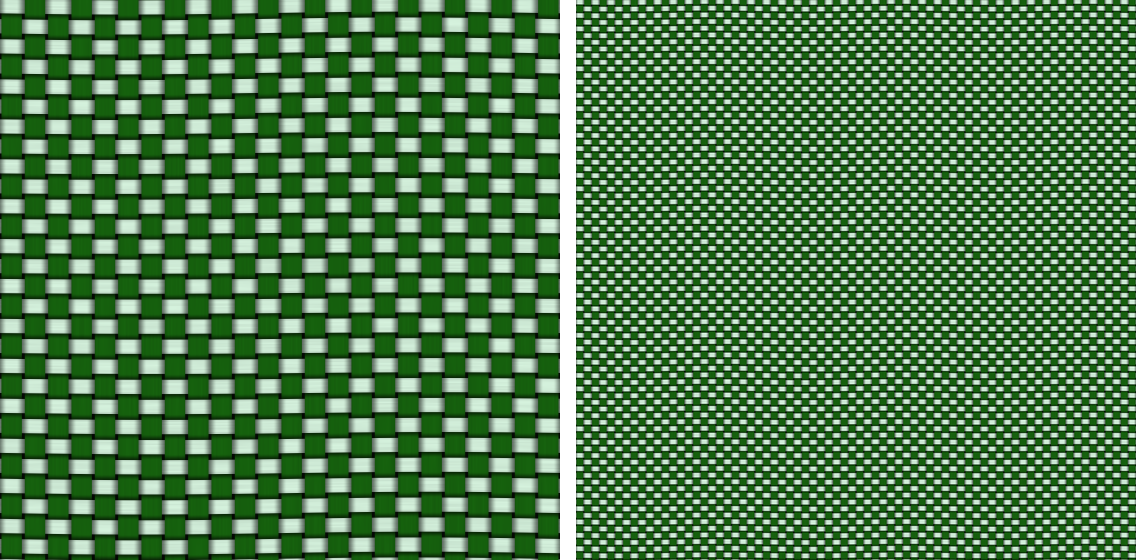
Left: one tile. Right: repeated 3 by 3.
Give the GLSL for this pattern, as a WebGL 1 fragment shader.

```glsl
precision highp float;

uniform vec2 u_resolution;

const float TAU = 6.2831853;

// Weave layout: strands across and down, both even so the weave wraps
const vec2 STRANDS = vec2(24.0, 28.0);
const vec2 WEAVE_OFFSET = vec2(0.0, -0.2);
const float WARP_HALF_WIDTH = 0.4375;  // in column pitches
const float WEFT_HALF_WIDTH = 0.356;   // in row pitches

// Slow sway of the rows, in canvas heights
const float SWAY = 0.0026;

// Colours
const vec3 WARP_COLOUR = vec3(0.083, 0.375, 0.052);
const vec3 WEFT_COLOUR = vec3(0.81, 0.92, 0.84);
const vec3 GAP_COLOUR = vec3(0.018, 0.03, 0.018);

// Shading where a strand dips under its neighbour
const vec2 WARP_DIP = vec2(0.35, 0.68);
const vec2 WEFT_DIP = vec2(0.20, 0.60);
const float WARP_DIP_SHADE = 0.38;
const float WEFT_DIP_SHADE = 0.45;
const float EDGE_SHADE = 0.12;

// Fine fibres running along the strands
const float FIBRES_PER_STRAND = 14.0;
const float FIBRE_LENGTHS = 10.0;
const float FIBRE_CONTRAST = 0.07;

float hash(vec2 p) {
  return fract(sin(dot(p, vec2(12.99, 78.23))) * 4375.85);
}

// Value noise that repeats after a whole number of cells
float wrappedNoise(vec2 p, vec2 period) {
  vec2 i = floor(p);
  vec2 f = fract(p);
  f = f * f * (3.0 - 2.0 * f);
  vec2 a = mod(i, period);
  vec2 b = mod(i + 1.0, period);
  return mix(mix(hash(a), hash(vec2(b.x, a.y)), f.x),
             mix(hash(vec2(a.x, b.y)), hash(b), f.x), f.y);
}

// Brightness of fibres; across counts strands, along spans the canvas
float fibres(float across, float along, float count) {
  vec2 period = vec2(count * FIBRES_PER_STRAND, FIBRE_LENGTHS);
  vec2 p = vec2(across * FIBRES_PER_STRAND, along * FIBRE_LENGTHS);
  return 1.0 + FIBRE_CONTRAST * (wrappedNoise(p, period) - 0.5);
}

// Darkening toward the dip and toward the strand edges
float strandShade(float alongDist, float acrossRatio, vec2 dip, float dipShade) {
  float bend = mix(1.0, dipShade, smoothstep(dip.x, dip.y, alongDist));
  return bend * (1.0 - EDGE_SHADE * pow(min(acrossRatio, 1.0), 6.0));
}

float coverage(float dist, float halfWidth, float pixel) {
  return clamp((halfWidth - dist) / pixel + 0.5, 0.0, 1.0);
}

void main() {
  vec2 uv = gl_FragCoord.xy / u_resolution;

  // Bend the rows with a wave that closes on itself
  float phase = 0.1 - 0.3 * sin(TAU * uv.y);
  float strength = SWAY * (0.72 + 0.28 * cos(TAU * uv.y));
  vec2 swayed = uv + vec2(0.0, strength * sin(TAU * uv.x + phase));

  vec2 grid = swayed * STRANDS + WEAVE_OFFSET;
  vec2 cell = floor(grid);
  vec2 fromCentre = abs(fract(grid) - 0.5);
  vec2 pixel = STRANDS / u_resolution;

  // Distance along each strand from the middle of its nearest raised part
  float weftOnTop = mod(cell.x + cell.y, 2.0);
  float warpAlong = mix(fromCentre.y, 1.0 - fromCentre.y, weftOnTop);
  float weftAlong = mix(1.0 - fromCentre.x, fromCentre.x, weftOnTop);

  // Vertical and horizontal strands
  vec3 warp = WARP_COLOUR * fibres(grid.x, uv.y, STRANDS.x)
    * strandShade(warpAlong, fromCentre.x / WARP_HALF_WIDTH, WARP_DIP, WARP_DIP_SHADE);
  vec3 weft = WEFT_COLOUR * fibres(grid.y, uv.x, STRANDS.y)
    * strandShade(weftAlong, fromCentre.y / WEFT_HALF_WIDTH, WEFT_DIP, WEFT_DIP_SHADE);
  float warpCover = coverage(fromCentre.x, WARP_HALF_WIDTH, pixel.x);
  float weftCover = coverage(fromCentre.y, WEFT_HALF_WIDTH, pixel.y);

  // Layer the strands in plain-weave order over the dark gaps
  vec3 warpUpper = mix(mix(GAP_COLOUR, weft, weftCover), warp, warpCover);
  vec3 weftUpper = mix(mix(GAP_COLOUR, warp, warpCover), weft, weftCover);
  gl_FragColor = vec4(mix(warpUpper, weftUpper, weftOnTop), 1.0);
}
```
